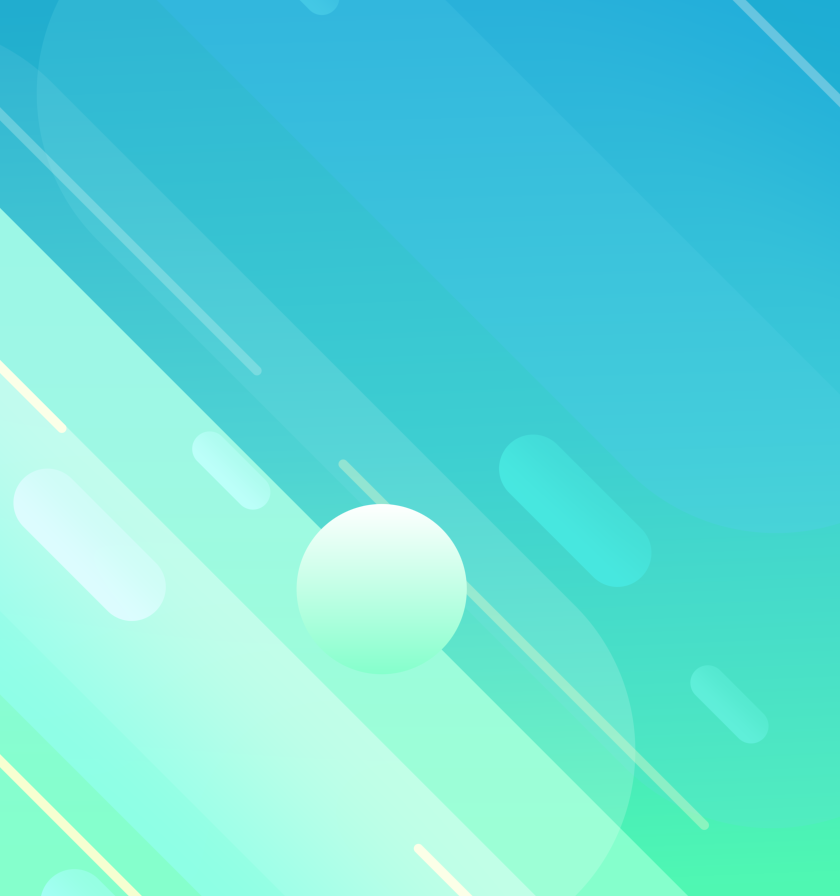
This background is drawn by a Shadertoy shader. Its source:

```glsl
const vec2 SLOPE = vec2(0.70710678, -0.70710678);
const vec2 ACROSS = vec2(0.70710678, 0.70710678);
const vec3 WHITE = vec3(1.0);
const vec3 MINT = vec3(0.52, 1.0, 0.80);

// Distance to a capsule with its axis running down the slope.
float capsule(vec2 p, vec2 start, float span, float radius) {
    vec2 d = p - start;
    return length(d - SLOPE * clamp(dot(d, SLOPE), 0.0, span)) - radius;
}

// Signed distance to a diagonal edge that crosses x + y = level.
float diagonal(vec2 p, float level) {
    return dot(p, ACROSS) - level * ACROSS.x;
}

float fill(float dist, float pixel) {
    return 1.0 - smoothstep(-0.75 * pixel, 0.75 * pixel, dist);
}

vec3 paint(vec3 base, vec3 tint, float amount) {
    return mix(base, tint, clamp(amount, 0.0, 1.0));
}

vec3 seaGradient(float y) {
    vec3 low = vec3(0.31, 0.97, 0.70);
    vec3 middle = vec3(0.20, 0.80, 0.80);
    vec3 high = vec3(0.13, 0.68, 0.81);
    return y < 0.5 ? mix(low, middle, y * 2.0) : mix(middle, high, y * 2.0 - 1.0);
}

// Wide translucent capsules over the sea gradient.
vec3 backdrop(vec2 p, float pixel) {
    vec3 color = seaGradient(clamp(p.y + 0.04 * (0.47 - p.x), 0.0, 1.0));
    float wide = capsule(p, vec2(0.273, 0.896), 0.832, 0.232);
    color = paint(color, vec3(0.40, 0.85, 0.90), 0.2 * fill(wide, pixel));
    float upper = capsule(p, vec2(0.166, 1.337), 0.990, 0.232);
    vec3 blue = mix(vec3(0.40, 0.86, 0.92), vec3(0.22, 0.72, 0.95), p.y);
    color = paint(color, blue, 0.33 * fill(upper, pixel));
    float corner = smoothstep(1.55, 1.95, p.x + p.y);
    return paint(color, vec3(0.10, 0.67, 0.85), 0.55 * corner);
}

// Pale lower field, its veil and the glowing stripe.
vec3 paleField(vec3 color, vec2 p, float pixel) {
    vec3 field = mix(MINT, vec3(0.57, 0.965, 0.89), smoothstep(0.0, 0.65, p.y));
    color = paint(color, field, fill(diagonal(p, 0.768), pixel));
    float veil = capsule(p, vec2(-0.104, 0.746), 0.826, 0.229);
    color = paint(color, WHITE, mix(0.20, 0.06, p.y) * fill(veil, pixel));
    float stripe = fill(diagonal(p, 0.598), pixel) * fill(-diagonal(p, 0.225), pixel);
    float glow = smoothstep(0.225, 0.598, p.x + p.y);
    vec3 glowColor = mix(vec3(0.58, 1.0, 0.96), vec3(0.90, 1.0, 0.97), glow);
    return paint(color, glowColor, mix(0.6, 0.5, glow) * stripe);
}

// Short pills: xy is the first cap centre, z is the radius.
vec3 pills(vec3 color, vec2 p, float pixel) {
    const vec3 places[6] = vec3[6](
        vec3(0.595, 0.477, 0.038), vec3(0.790, 0.238, 0.0195),
        vec3(0.234, 0.499, 0.0195), vec3(0.053, 0.439, 0.038),
        vec3(0.083, -0.008, 0.038), vec3(0.311, 1.051, 0.0195));
    const vec4 tints[6] = vec4[6](
        vec4(0.28, 0.91, 0.88, 0.95), vec4(0.38, 0.94, 0.86, 0.9),
        vec4(0.74, 1.0, 0.98, 0.95), vec4(0.87, 0.99, 1.0, 0.95),
        vec4(0.65, 1.0, 0.97, 0.95), vec4(0.27, 0.79, 0.90, 0.9));
    for (int i = 0; i < 6; i++) {
        vec3 place = places[i];
        float side = dot(p - place.xy, ACROSS) / place.z;
        float fade = mix(1.0, 0.55, smoothstep(-0.8, 1.0, side));
        float dist = capsule(p, place.xy, 3.5 * place.z, place.z);
        color = paint(color, tints[i].rgb, tints[i].a * fade * fill(dist, pixel));
    }
    return color;
}

// Thin streaks: xy is the upper end, z is the length.
vec3 streaks(vec3 color, vec2 p, float pixel) {
    const vec3 places[6] = vec3[6](
        vec3(-0.030, 0.903, 0.448), vec3(-0.030, 0.621, 0.140),
        vec3(-0.030, 0.181, 0.283), vec3(0.467, 0.053, 0.132),
        vec3(0.383, 0.482, 0.570), vec3(0.810, 1.015, 0.250));
    const vec4 tints[6] = vec4[6](
        vec4(0.80, 0.95, 0.95, 0.32), vec4(1.0, 1.0, 0.91, 0.95),
        vec4(0.99, 1.0, 0.82, 0.95), vec4(1.0, 1.0, 0.91, 0.95),
        vec4(0.88, 0.97, 0.80, 0.42), vec4(0.80, 0.90, 0.92, 0.40));
    for (int i = 0; i < 6; i++) {
        float dist = capsule(p, places[i].xy, places[i].z, 0.0052);
        color = paint(color, tints[i].rgb, tints[i].a * fill(dist, pixel));
    }
    return color;
}

vec3 disc(vec3 color, vec2 p, vec2 center, float radius, float pixel) {
    float height = clamp(0.5 + 0.5 * (p.y - center.y) / radius, 0.0, 1.0);
    vec3 shade = mix(MINT, WHITE, height);
    return paint(color, shade, fill(length(p - center) - radius, pixel));
}

void mainImage(out vec4 fragColor, in vec2 fragCoord) {
    vec2 p = fragCoord / iResolution.y;
    float pixel = 1.0 / iResolution.y;
    vec3 color = backdrop(p, pixel);
    color = paleField(color, p, pixel);
    color = pills(color, p, pixel);
    color = streaks(color, p, pixel);
    color = disc(color, p, vec2(0.426, 0.3425), 0.095, pixel);
    fragColor = vec4(color, 1.0);
}
```
